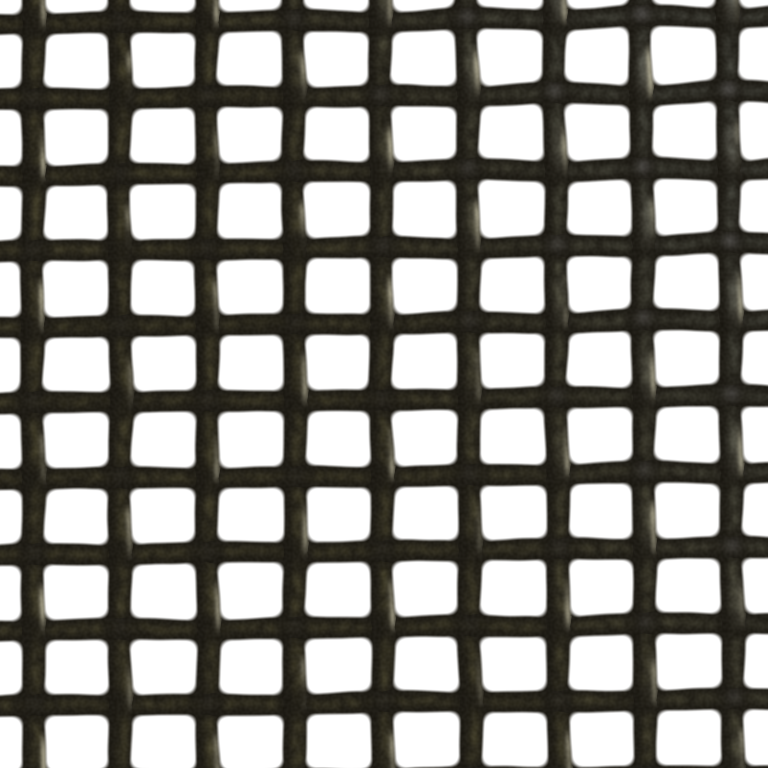
Reproduce this texture procedurally as a WebGL 2 fragment shader.

```glsl
#version 300 es
precision highp float;
// Woven dark wire mesh over white, with olive sheen and pale glints on raised wires.

uniform vec2 u_resolution;
out vec4 fragColor;

const float PI = 3.14159265;

vec2 gradientAt(vec2 cell) {
    vec3 q = fract(vec3(cell.xyx) * vec3(0.1031, 0.1030, 0.0973));
    q += dot(q, q.yzx + 33.33);
    float angle = 2.0 * PI * fract((q.x + q.y) * q.z);
    return vec2(cos(angle), sin(angle));
}

float gradientNoise(vec2 p) {
    vec2 i = floor(p), f = fract(p);
    vec2 s = f * f * f * (f * (f * 6.0 - 15.0) + 10.0);
    float a = dot(gradientAt(i), f);
    float b = dot(gradientAt(i + vec2(1, 0)), f - vec2(1, 0));
    float c = dot(gradientAt(i + vec2(0, 1)), f - vec2(0, 1));
    float d = dot(gradientAt(i + vec2(1, 1)), f - vec2(1, 1));
    return mix(mix(a, b, s.x), mix(c, d, s.x), s.y);
}

// Smooth minimum: rounds the corners of the openings
float smoothMin(float a, float b, float k) {
    float h = max(k - abs(a - b), 0.0) / k;
    return min(a, b) - h * h * k * 0.25;
}

void main() {
    vec2 p = gl_FragCoord.xy / u_resolution;

    // Slightly leaning grid: x counts upright wires, y counts level wires
    vec2 pitch = vec2(0.1137, 0.0988);
    vec2 grid = (p + vec2(0.008 * p.x * (p.y - 0.4) - 0.0425,
                          -0.0095 * p.x - 0.0799)) / pitch;
    vec2 wire = round(grid);

    // Weave phase: +1 where that wire passes over, -1 where it passes under
    float uprightLift = -cos(PI * (wire.x + grid.y));
    float levelLift = cos(PI * (wire.y + grid.x));

    // Offset from each wire's centre, with bends and uneven spacing
    vec2 offset = (grid - wire) * pitch;
    offset.x -= 0.0011 * uprightLift
              + 0.0035 * gradientNoise(vec2(wire.x * 3.37 + 0.5, p.y * 5.0));
    offset.y -= (0.0006 + 0.0028 * p.x * p.x * p.y) * levelLift
              + 0.0030 * gradientNoise(vec2(p.x * 5.0, wire.y * 3.71 + 0.4));

    vec2 halfWidth = vec2(0.0150 + 0.0007 * uprightLift, 0.0137 + 0.0006 * levelLift);
    halfWidth += 0.0014 * vec2(gradientNoise(p * 23.0), gradientNoise(p * 23.0 + 40.0));
    vec2 gap = abs(offset) - halfWidth;
    vec2 across = offset / halfWidth;

    // Opening coverage with a soft photographic edge
    float soft = max(0.0027, 0.8 / min(u_resolution.x, u_resolution.y));
    float opening = smoothstep(-soft, soft, smoothMin(gap.x, gap.y, 0.014));

    // Shared tones: greyer towards the upper right, mottled throughout
    float mottle = gradientNoise(p * vec2(75.0, 60.0));
    float grain = gradientNoise(p * 210.0);
    float gloss = smoothstep(0.5, 1.1, p.x * 0.75 + p.y * 0.4);
    vec3 dark = vec3(0.115, 0.105, 0.080);
    vec3 olive = mix(vec3(0.235, 0.220, 0.150), vec3(0.25, 0.25, 0.22), gloss);
    vec3 cream = vec3(0.74, 0.72, 0.62);

    // Upright wire: olive body between crossings, glint above raised crossings
    float betweenRows = smoothstep(0.007, 0.030, abs(offset.y));
    float body = exp(-pow((across.x - 0.25) / 0.6, 2.0));
    vec3 upright = mix(dark, olive, body * (0.2 + 0.65 * betweenRows) * (0.85 + mottle));
    float raised = smoothstep(0.25, 1.0, -cos(PI * (wire.x + grid.y - 0.28)));
    float glint = exp(-pow((across.x - 0.78) / 0.30, 2.0)) * raised;
    glint *= clamp(0.55 + 1.3 * gradientNoise(vec2(wire.x * 2.3 + 0.3, p.y * 17.0)), 0.1, 1.0);
    upright = mix(upright, cream, glint * 0.75);

    // Level wire: flatter sheen along its centre, dulled near the crossings
    float betweenColumns = smoothstep(0.010, 0.032, abs(offset.x));
    float sheen = exp(-pow((across.y - 0.05) / 0.6, 2.0));
    vec3 level = mix(dark, olive, sheen * (0.2 + 0.5 * betweenColumns) * (0.85 + mottle));

    // Grey shine on the raised knuckles
    float knuckle = exp(-dot(across - 0.15, across - 0.15) * 1.8);
    level += vec3(0.06, 0.06, 0.065) * knuckle * (0.4 + 2.0 * gloss);
    upright += vec3(0.10, 0.10, 0.095) * gloss * body * raised;

    // Over and under: weave order inside a crossing, nearest wire elsewhere
    float uprightOver = mod(wire.x + wire.y, 2.0);
    float order = (gap.y - gap.x) / 0.004 + (uprightOver - 0.5) * 7.0
                * (1.0 - smoothstep(-0.002, 0.002, max(gap.x, gap.y)));
    vec3 metal = mix(level, upright, smoothstep(-1.0, 1.0, order));
    metal += 0.035 * grain;

    fragColor = vec4(mix(metal, vec3(1.0), opening), 1.0);
}
```
